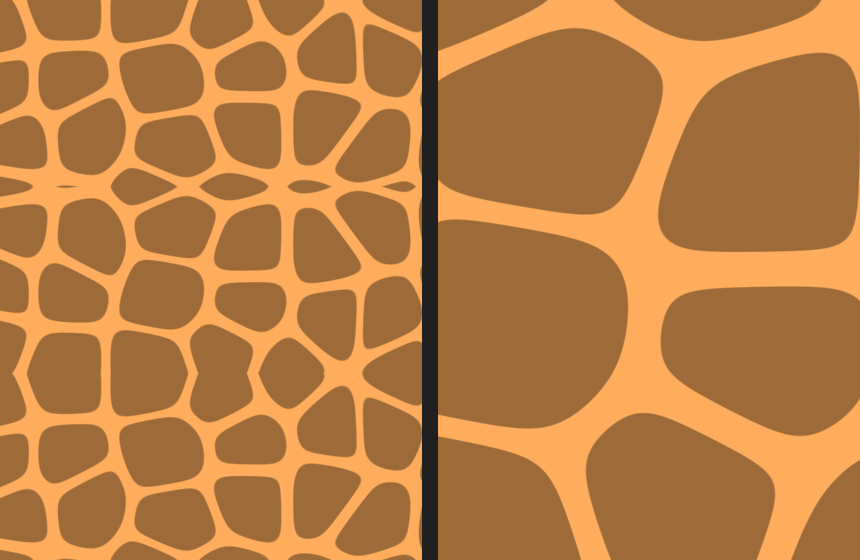
Left, the full canvas; right, a detail of the centre.
Write a Shadertoy shader that draws this pattern.

```glsl
vec2 hash2(vec2 cell) {
    vec2 q = vec2(dot(cell, vec2(127.1, 311.7)), dot(cell, vec2(269.5, 183.3)));
    return fract(sin(q) * 43758.545);
}

// Jittered centre of a patch, in canvas heights
vec2 patchCentre(vec2 cell, vec2 pitch) {
    return (cell + 0.5 + 0.74 * (hash2(cell) - 0.5)) * pitch;
}

// Rounded cellular patches: positive inside a patch, negative in the gaps
float patchDistance(vec2 p) {
    vec2 pitch = vec2(0.142, 0.121);
    vec2 home = floor(p / pitch);

    // Nearest centre
    vec2 nearestCell = home, toNearest = vec2(9.0);
    for (int j = -2; j <= 2; j++)
    for (int i = -2; i <= 2; i++) {
        vec2 cell = home + vec2(i, j);
        vec2 offset = patchCentre(cell, pitch) - p;
        if (dot(offset, offset) < dot(toNearest, toNearest)) {
            toNearest = offset;
            nearestCell = cell;
        }
    }

    // Smooth minimum of the distances to all borders rounds the corners
    float rounding = 0.0095, sum = 0.0;
    for (int j = -2; j <= 2; j++)
    for (int i = -2; i <= 2; i++) {
        vec2 cell = nearestCell + vec2(i, j);
        if (i == 0 && j == 0) continue;
        vec2 offset = patchCentre(cell, pitch) - p;
        float border = dot(0.5 * (toNearest + offset), normalize(offset - toNearest));
        sum += exp(-border / rounding);
    }
    float margin = mix(0.006, 0.011, hash2(nearestCell + 31.0).x);
    return -rounding * log(sum) - margin;
}

void mainImage(out vec4 fragColor, in vec2 fragCoord) {
    vec2 p = fragCoord / iResolution.y;

    // Mirror the hide in horizontal bands a third of the canvas high
    p.y = abs(mod(p.y, 2.0 / 3.0) - 1.0 / 3.0);

    float softness = 0.9 / iResolution.y;
    float patchMask = smoothstep(-softness, softness, patchDistance(p + vec2(0.36, 0.05)));
    vec3 gapColor = vec3(1.0, 0.68, 0.36);
    vec3 patchColor = vec3(0.62, 0.42, 0.22);
    fragColor = vec4(mix(gapColor, patchColor, patchMask), 1.0);
}
```
